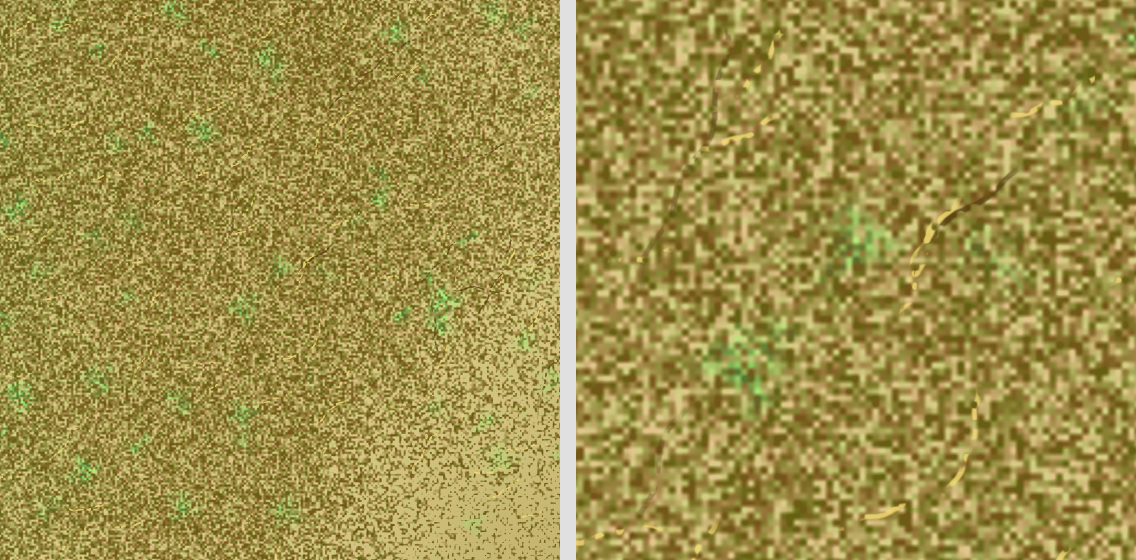
Left, the full canvas; right, a detail of the centre.
This texture is drawn by a three.js fragment shader. Its source:

```glsl
// Draws dry sandy ground: fine ochre grain, mossy flecks, pale straws and dark cracks.
varying vec2 vUv;

const vec3 EARTH_DARK = vec3(0.43, 0.355, 0.085);
const vec3 EARTH_MID = vec3(0.61, 0.545, 0.265);
const vec3 SAND_LIGHT = vec3(0.85, 0.795, 0.53);
const vec3 MOSS = vec3(0.49, 0.75, 0.35);
const vec3 STRAW = vec3(0.95, 0.85, 0.45);
const vec3 CRACK = vec3(0.33, 0.25, 0.07);

const float GRAIN_CELLS = 256.0;
const float GRAIN_CONTRAST = 1.25;
const float HUE_JITTER = 0.11;
const float MOSS_CELLS = 9.0;
const float MOSS_SHARE = 0.72;
const float STRAW_CELLS = 13.0;
const float STRAW_SHARE = 0.45;
const float CRACK_CELLS = 6.0;
const float CRACK_SHARE = 0.50;
const float LINE_WIDTH = 0.0025;

float hash(vec2 p, float seed) {
  vec3 q = fract(vec3(p.xyx + seed * 17.3) * vec3(0.1031, 0.1030, 0.0973));
  q += dot(q, q.yzx + 33.33);
  return fract((q.x + q.y) * q.z);
}

// Value noise whose cells are single grains
float grain(vec2 p, float seed) {
  vec2 cell = floor(p);
  vec2 f = smoothstep(0.0, 1.0, fract(p));
  float low = mix(hash(cell, seed), hash(cell + vec2(1.0, 0.0), seed), f.x);
  float high = mix(hash(cell + vec2(0.0, 1.0), seed), hash(cell + 1.0, seed), f.x);
  return mix(low, high, f.y);
}

// Cellular blobs of uneven size and strength
float mossPatches(vec2 uv) {
  vec2 p = uv * MOSS_CELLS;
  float cover = 0.0;
  for (int j = -1; j <= 1; j++) {
    for (int i = -1; i <= 1; i++) {
      vec2 cell = floor(p) + vec2(float(i), float(j));
      vec2 d = p - cell - vec2(hash(cell, 1.0), hash(cell, 2.0));
      d.x += 0.07 * sin(d.y * 17.0 + 6.0 * hash(cell, 3.0));
      d.y += 0.06 * sin(d.x * 21.0 + 6.0 * hash(cell, 4.0));
      float radius = mix(0.18, 0.38, hash(cell, 5.0));
      float strength = step(hash(cell, 6.0), MOSS_SHARE) * mix(0.25, 1.0, hash(cell, 7.0));
      cover = max(cover, strength * (1.0 - smoothstep(0.0, radius, length(d))));
    }
  }
  return cover;
}

// Scattered thin bent strokes, one at most per cell
float strokes(vec2 uv, float cells, float share, float tilt, float spread, float seed) {
  vec2 p = uv * cells;
  float ink = 0.0;
  for (int j = -1; j <= 1; j++) {
    for (int i = -1; i <= 1; i++) {
      vec2 cell = floor(p) + vec2(float(i), float(j));
      vec2 d = p - cell - vec2(hash(cell, seed), hash(cell, seed + 1.0));
      float angle = tilt + spread * (hash(cell, seed + 2.0) * 2.0 - 1.0);
      float c = cos(angle);
      float s = sin(angle);
      d = vec2(c * d.x + s * d.y, c * d.y - s * d.x);
      d.y += 0.05 * sin(d.x * 5.0 + 6.0 * hash(cell, seed + 3.0)) + 0.015 * sin(d.x * 19.0);
      float reach = mix(0.25, 0.75, hash(cell, seed + 4.0));
      float ends = 1.0 - smoothstep(0.6 * reach, reach, abs(d.x));
      float body = 1.0 - smoothstep(0.3, 1.0, abs(d.y) / (cells * LINE_WIDTH));
      ink = max(ink, ends * body * step(hash(cell, seed + 5.0), share));
    }
  }
  return ink;
}

void main() {
  vec2 uv = vUv;
  vec2 grainPos = uv * GRAIN_CELLS;
  float speck = grain(grainPos, 11.0);
  float breakup = grain(grainPos, 12.0);

  // Broad light: pale sand at lower right, darker earth at upper left
  float sway = 0.04 * sin(uv.x * 9.0 + 2.0 * sin(uv.y * 7.0)) + 0.025 * sin(uv.y * 23.0 + uv.x * 14.0);
  float sand = smoothstep(0.35, 1.0, uv.x - 0.9 * uv.y + sway);
  float shade = 0.09 * smoothstep(0.55, 1.0, uv.x) - 0.05 * uv.y + sway * 0.4 - 0.005;

  // Grain tone through the earth ramp, levelled off where sand lies thick
  float tone = 0.5 + (speck - 0.5) * (GRAIN_CONTRAST + 1.3 * sand) + 0.62 * sand + shade;
  tone = clamp(tone, 0.0, mix(1.0, 0.84, sand));
  vec3 color = mix(EARTH_DARK, EARTH_MID, min(tone * 2.0, 1.0));
  color = mix(color, SAND_LIGHT, max(tone * 2.0 - 1.0, 0.0));
  color += (grain(grainPos, 13.0) - 0.5) * HUE_JITTER * (1.0 - 0.7 * sand) * vec3(-0.8, 0.5, -0.4);

  // Moss flecks and the greener left side, keeping the grain's light and dark
  float leftTint = 0.16 * (1.0 - smoothstep(0.0, 0.28, uv.x + sway));
  float moss = mossPatches(uv) * smoothstep(0.1, 0.75, breakup) * 1.1;
  color = mix(color, MOSS * (0.65 + 0.65 * tone), clamp(moss + leftTint * breakup, 0.0, 0.8));

  // Cracks and straws, broken up by the grain
  float cracks = strokes(uv, CRACK_CELLS, CRACK_SHARE, 0.7, 0.8, 20.0);
  cracks *= smoothstep(0.25, 0.5, uv.x) * smoothstep(0.2, 0.35, uv.y);
  color = mix(color, CRACK, 0.75 * cracks * smoothstep(0.3, 0.65, breakup));
  float straws = strokes(uv, STRAW_CELLS, STRAW_SHARE, 0.65, 0.65, 30.0);
  color = mix(color, STRAW, 0.85 * straws * smoothstep(0.4, 0.7, breakup));

  gl_FragColor = vec4(color, 1.0);
}
```
